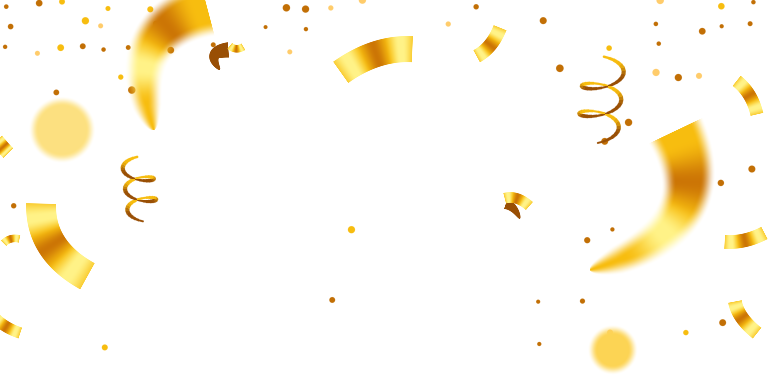
Write a WebGL 2 fragment shader that draws this background.

```glsl
#version 300 es
precision highp float;

uniform vec2 u_resolution;
out vec4 outColor;

// The canvas spans 200 by 100 units
const vec2 CANVAS = vec2(200.0, 100.0);
const vec3 PAPER = vec3(1.0);
const vec3 LIGHT = vec3(1.0, 0.95, 0.53);
const vec3 GOLD = vec3(0.97, 0.74, 0.06);
const vec3 AMBER = vec3(0.80, 0.46, 0.02);
const vec3 BROWN = vec3(0.60, 0.31, 0.02);
const vec3 PEACH = vec3(1.0, 0.80, 0.42);
const vec3 HAZE = vec3(0.99, 0.88, 0.50);
const vec3 HAZE_DEEP = vec3(0.99, 0.83, 0.33);
const float DOT_CELL = 6.0;
const float BLUR = 2.0;
const float COIL_TURNS = 2.5;
const int COIL_STEPS = 64;
const float TAU = 6.2831853;

float pixel;

vec3 hash3(vec2 cell) {
    vec3 q = fract(cell.xyx * vec3(0.1031, 0.1030, 0.0973));
    q += dot(q, q.yxz + 33.33);
    return fract((q.xxy + q.yzz) * q.zyx);
}

// Gold sheen along a ribbon, darkest at darkAt
vec3 sheen(float t, float darkAt) {
    float k = t - darkAt;
    float d = abs(k);
    vec3 c = mix(AMBER, GOLD, smoothstep(0.0, 0.22, d));
    float glint = smoothstep(0.14, 0.33, d) * (1.0 - smoothstep(0.37, 0.58, d));
    return mix(c, LIGHT, glint * (darkAt < 0.4 ? step(0.0, k) : 1.0));
}

// Strip along a quadratic curve: coverage and position along it
vec2 ribbon(vec2 p, vec2 a, vec2 b, vec2 c, float halfWidth, float taper, float blur) {
    float reach = halfWidth + blur + pixel;
    if (any(lessThan(p, min(a, min(b, c)) - reach)) ||
        any(greaterThan(p, max(a, max(b, c)) + reach))) return vec2(0.0);
    vec2 u = 2.0 * (b - a), bend = a - 2.0 * b + c;
    float t = 0.0, best = 1e9;
    for (int i = 0; i <= 10; i++) {
        float s = float(i) / 10.0;
        vec2 r = a + s * (u + s * bend) - p;
        if (dot(r, r) < best) { best = dot(r, r); t = s; }
    }
    for (int i = 0; i < 5; i++) {
        vec2 r = a + t * (u + t * bend) - p, v = u + 2.0 * t * bend;
        float slope = max(dot(v, v) + 2.0 * dot(r, bend), 0.2 * dot(v, v));
        t = clamp(t - dot(r, v) / slope, 0.0, 1.0);
    }
    vec2 r = p - a - t * (u + t * bend);
    vec2 v = normalize(u + 2.0 * t * bend);
    float side = abs(r.x * v.y - r.y * v.x);
    float beyond = (t <= 0.0 || t >= 1.0) ? abs(dot(r, v)) : 0.0;
    float w = halfWidth * mix(1.0, sqrt(1.0 - t), taper);
    float soft = max(0.7 * pixel, min(blur, w));
    float cover = 1.0 - smoothstep(-soft, soft, side - w);
    return vec2(cover * (1.0 - smoothstep(0.0, pixel, beyond)), t);
}

void strip(inout vec3 col, vec2 p, vec2 a, vec2 b, vec2 c, float w) {
    vec2 r = ribbon(p, a, b, c, w, 0.0, 0.0);
    col = mix(col, sheen(r.y, 0.5), r.x);
}

void crescent(inout vec3 col, vec2 p, vec2 a, vec2 b, vec2 c, float w) {
    vec2 r = ribbon(p, a, b, c, w, 1.0, BLUR);
    col = mix(col, sheen(r.y, 0.28), r.x);
}

void underside(inout vec3 col, vec2 p, vec2 a, vec2 b, vec2 c, float w) {
    col = mix(col, BROWN, ribbon(p, a, b, c, w, 1.0, 0.0).x);
}

void glow(inout vec3 col, vec2 p, vec2 center, float radius, vec3 tint) {
    col = mix(col, tint, 1.0 - smoothstep(radius - BLUR, radius + 0.6, distance(p, center)));
}

// Streamer coil; a negative radius turns it the other way
void coil(inout vec3 col, vec2 p, vec2 top, vec2 bottom, float radius) {
    float best = 1e9, phase = 0.0;
    vec2 last = top + vec2(0.0, 0.42 * abs(radius));
    for (int i = 1; i <= COIL_STEPS; i++) {
        float t = float(i) / float(COIL_STEPS), angle = t * TAU * COIL_TURNS;
        vec2 next = mix(top, bottom, t) + radius * vec2(sin(angle), 0.42 * sign(radius) * cos(angle));
        vec2 e = next - last;
        float d = distance(p, last + e * clamp(dot(p - last, e) / dot(e, e), 0.0, 1.0));
        if (d < best) { best = d; phase = angle; }
        last = next;
    }
    float w = 0.25 + 0.3 * abs(sin(phase));
    vec3 tint = mix(BROWN, GOLD, smoothstep(-0.6, 0.7, cos(phase)));
    col = mix(col, tint, 1.0 - smoothstep(-pixel, pixel, best - w));
}

// Scattered dots, crowded along the top and thin in the middle
void dots(inout vec3 col, vec2 p) {
    vec2 cell = floor(p / DOT_CELL);
    vec2 mid = (cell + 0.5) * DOT_CELL / CANVAS;
    vec3 place = hash3(cell + 17.0), look = hash3(cell + 71.0);
    float edge = smoothstep(0.12, 0.32, abs(mid.x - 0.5));
    float density = mix(0.015, 0.08, edge) + mix(0.13, 0.3, edge) * smoothstep(0.7, 0.9, mid.y);
    if (place.z > density) return;
    float d = distance(p, (cell + 0.22 + 0.56 * place.xy) * DOT_CELL);
    vec3 tint = look.x < 0.6 ? AMBER * 0.95 : (look.x < 0.82 ? GOLD : PEACH);
    col = mix(col, tint, 1.0 - smoothstep(-pixel, pixel, d - mix(0.5, 1.0, look.y)));
}

void main() {
    vec2 p = gl_FragCoord.xy / u_resolution * CANVAS;
    pixel = 0.7 * CANVAS.y / u_resolution.y;
    vec3 col = PAPER;
    dots(col, p);
    glow(col, p, vec2(16.2, 66.2), 8.2, HAZE);
    glow(col, p, vec2(159.6, 8.9), 6.0, HAZE_DEEP);
    // Large soft crescents
    crescent(col, p, vec2(53.9, 97.9), vec2(31.2, 91.9), vec2(40.1, 66.1), 5.7);
    crescent(col, p, vec2(176.0, 65.9), vec2(188.3, 40.1), vec2(153.6, 29.7), 6.0);
    // Flat ribbons
    strip(col, p, vec2(10.7, 46.9), vec2(10.4, 34.9), vec2(22.7, 28.1), 3.9);
    strip(col, p, vec2(88.8, 81.2), vec2(97.8, 87.6), vec2(107.3, 87.2), 3.4);
    strip(col, p, vec2(130.2, 92.7), vec2(128.1, 87.5), vec2(124.2, 85.4), 1.8);
    strip(col, p, vec2(191.9, 78.9), vec2(195.8, 75.8), vec2(197.1, 70.3), 1.7);
    strip(col, p, vec2(188.8, 37.0), vec2(194.0, 36.7), vec2(199.0, 39.3), 1.8);
    strip(col, p, vec2(191.4, 21.4), vec2(192.2, 17.2), vec2(197.1, 13.3), 1.8);
    strip(col, p, vec2(-1.3, 17.2), vec2(1.3, 14.6), vec2(5.2, 13.3), 1.5);
    strip(col, p, vec2(-0.8, 63.5), vec2(0.8, 61.5), vec2(2.1, 60.2), 1.8);
    strip(col, p, vec2(1.0, 36.7), vec2(2.6, 38.3), vec2(5.0, 37.8), 1.0);
    // Folded ribbons
    underside(col, p, vec2(131.8, 46.9), vec2(134.1, 46.1), vec2(135.4, 43.0), 1.4);
    strip(col, p, vec2(131.5, 48.4), vec2(134.6, 49.2), vec2(137.8, 46.4), 1.4);
    underside(col, p, vec2(59.4, 87.0), vec2(53.4, 86.5), vec2(57.3, 81.8), 2.0);
    strip(col, p, vec2(59.9, 88.0), vec2(61.5, 86.7), vec2(63.3, 87.8), 1.0);
    coil(col, p, vec2(157.3, 83.0), vec2(155.7, 65.0), 5.3);
    coil(col, p, vec2(35.7, 57.5), vec2(37.2, 44.0), -3.9);
    outColor = vec4(col, 1.0);
}
```
